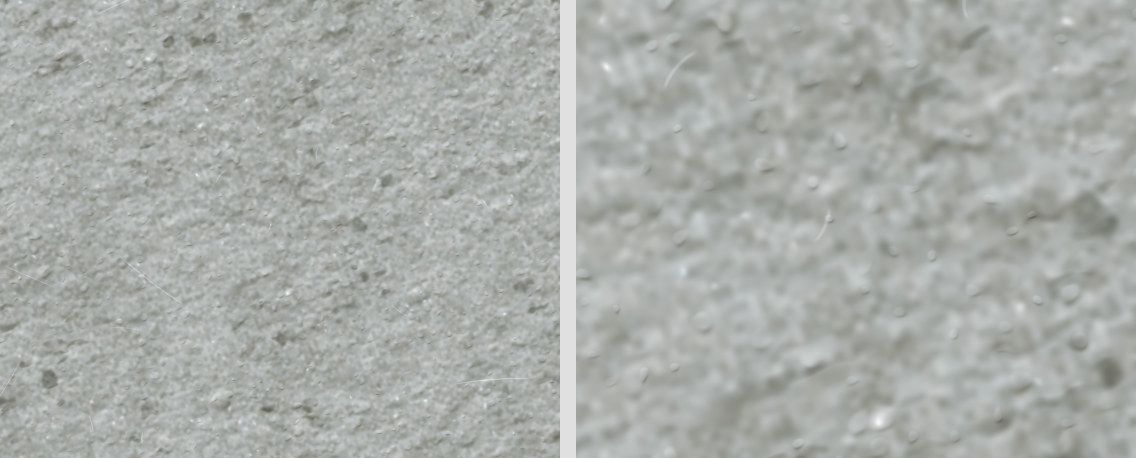
Left, the full canvas; right, a detail of the centre.
This texture is drawn by a Shadertoy shader. Its source:

```glsl
// Dry grey ground of fine dust, seen from above in soft light.
// Layered value noise gives mottling, relief and grain; cell loops scatter
// pebbles with shadows and pale specks; a few thin bent fibres lie on top.

const float BASE_TONE     = 0.680;
const float STRATA_ANGLE  = 0.36;   // direction of the crevices, radians
const float BROAD_AMOUNT  = 0.040;
const float CLUMP_AMOUNT  = 0.065;
const float RELIEF_AMOUNT = 0.100;
const float GRAIN_AMOUNT  = 0.110;
const float CREVICE_DEPTH = 0.170;
const float PEBBLE_LIGHT  = 0.075;
const float PEBBLE_SHADOW = 0.170;
const float SPECK_LIGHT   = 0.200;
const float FIBRE_LIGHT   = 0.110;
const float FIBRE_WIDTH   = 0.0014;
const int   FIBRE_COUNT   = 16;
const vec3  WARM_TINT = vec3(-0.010, 0.0, -0.034);  // shadows
const vec3  COOL_TINT = vec3(-0.016, 0.0, -0.005);  // highlights

float hash(vec2 p) {
    vec3 q = fract(p.xyx * 0.1031);
    q += dot(q, q.yzx + 33.33);
    return fract((q.x + q.y) * q.z);
}

vec2 hash2(vec2 p) {
    return vec2(hash(p), hash(p + vec2(37.0, 91.0)));
}

mat2 rotation(float a) {
    return mat2(cos(a), -sin(a), sin(a), cos(a));
}

float noise(vec2 p) {
    vec2 cell = floor(p), f = fract(p);
    f = f * f * (3.0 - 2.0 * f);
    return mix(mix(hash(cell), hash(cell + vec2(1, 0)), f.x),
               mix(hash(cell + vec2(0, 1)), hash(cell + vec2(1, 1)), f.x), f.y);
}

// Height difference towards the light, which comes from +y.
float relief(vec2 p) {
    return noise(p) - noise(p + vec2(0.0, 0.55));
}

// Domes lit on the upper side, with a shadow pooled below each.
float pebbles(vec2 p, float density) {
    float tone = 0.0;
    vec2 home = floor(p);
    for (int k = 0; k < 9; k++) {
        vec2 cell = home + vec2(k % 3 - 1, k / 3 - 1);
        if (hash(cell + 17.0) > density) continue;
        float size = hash(cell + 53.0);
        float radius = mix(0.12, 0.32, size * size);
        vec2 d = p - cell - 0.2 - 0.6 * hash2(cell);
        float body = 1.0 - smoothstep(0.55, 1.1, length(d * vec2(0.85, 1.0)) / radius);
        vec2 s = (d + vec2(0.0, 0.85 * radius)) * vec2(0.8, 1.5) / radius;
        float shadow = exp(-2.0 * dot(s, s)) * (1.0 - body);
        float strength = mix(0.35, 1.0, hash(cell + 71.0));
        tone += strength * (body * (0.55 + 0.7 * d.y / radius) * PEBBLE_LIGHT
                            - shadow * PEBBLE_SHADOW);
    }
    return tone;
}

// Tiny pale crumbs.
float specks(vec2 p, float density) {
    float light = 0.0;
    vec2 home = floor(p);
    for (int k = 0; k < 9; k++) {
        vec2 cell = home + vec2(k % 3 - 1, k / 3 - 1);
        if (hash(cell + 29.0) > density) continue;
        vec2 d = (p - cell - hash2(cell + 5.0)) / mix(0.10, 0.22, hash(cell + 83.0));
        light += exp(-dot(d, d)) * mix(0.3, 1.0, hash(cell + 61.0));
    }
    return light;
}

// Thin bent hairs, mostly short.
float fibres(vec2 p, vec2 extent, float pixel) {
    float light = 0.0;
    float width = max(FIBRE_WIDTH, 0.6 * pixel);
    for (int i = 0; i < FIBRE_COUNT; i++) {
        vec2 seed = vec2(float(i) + 3.0, 211.0);
        float halfLength = mix(0.014, 0.10, pow(hash(seed + 7.0), 5.0));
        vec2 d = rotation(6.283 * hash(seed + 13.0)) * (p - extent * hash2(seed));
        d.y -= (hash(seed + 19.0) - 0.5) * 0.012 * d.x * d.x / (halfLength * halfLength);
        float line = 1.0 - smoothstep(0.3 * width, 1.5 * width, abs(d.y));
        float ends = 1.0 - smoothstep(0.6, 1.0, abs(d.x) / halfLength);
        light += line * ends * mix(0.4, 1.0, hash(seed + 23.0));
    }
    return light;
}

void mainImage(out vec4 fragColor, in vec2 fragCoord) {
    vec2 p = fragCoord / iResolution.y;
    vec2 extent = vec2(iResolution.x / iResolution.y, 1.0);

    // Strata frame: x runs along the crevices, y towards the light.
    vec2 q = rotation(-STRATA_ANGLE) * p + 9.0;
    q = rotation(2.0 * STRATA_ANGLE) * (q - 9.0) + 9.0;
    vec2 warp = vec2(noise(q * 70.0), noise(q * 70.0 + 40.0)) - 0.5;
    vec2 rough = q + 0.008 * warp;

    // Mottling, relief and grain
    float tone = BASE_TONE;
    tone += BROAD_AMOUNT * (noise(p * 5.0 + 3.0) - 0.5);
    tone += CLUMP_AMOUNT * (noise(rough * 22.0 + 11.0) - 0.5);
    tone += RELIEF_AMOUNT * relief(rough * vec2(34.0, 46.0));
    tone += RELIEF_AMOUNT * relief(rough * vec2(72.0, 92.0) + 60.0);
    tone += GRAIN_AMOUNT * (noise(q * 135.0 + 20.0) - 0.5);

    // Crevices gathered in patches
    float gaps = 0.65 * noise(rough * vec2(24.0, 46.0) + 80.0)
               + 0.35 * noise(rough * vec2(60.0, 95.0) + 30.0);
    float patches = smoothstep(0.25, 0.75, noise(p * 9.0 + 50.0));
    tone -= CREVICE_DEPTH * patches * smoothstep(0.61, 0.87, gaps);

    // Scattered pieces
    tone += pebbles(rough * 15.0, 0.32);
    tone += pebbles(rough * 36.0 + 100.0, 0.38);
    tone += SPECK_LIGHT * specks(rough * 42.0 + 200.0, 0.07);
    tone += FIBRE_LIGHT * fibres(p, extent, 1.0 / iResolution.y);

    // Warm shadows, cool highlights and a trace of colour variation
    vec3 colour = tone + mix(WARM_TINT, COOL_TINT, smoothstep(0.52, 0.77, tone));
    colour += vec3(0.012, 0.0, -0.012) * (noise(p * 60.0 + 7.0) - 0.5);
    fragColor = vec4(clamp(colour, 0.0, 1.0), 1.0);
}
```
